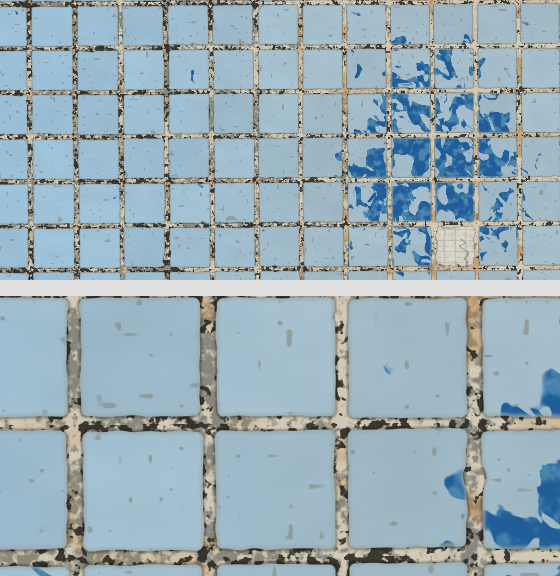
Top, the full canvas; bottom, a detail of the centre.
A Shadertoy shader for this texture:

```glsl
// Weathered wall of pale blue square tiles in dirty, speckled grout.
// A slightly bowed grid of rounded boxes gives the tiles; layered noise gives
// the grime, the rust and a splash of dark blue paint that breaks at each joint.

const vec2  PITCH       = vec2(0.1589, 0.1585);  // tile spacing, canvas height = 1
const vec2  ORIGIN      = vec2(0.107, 0.039);    // lower left corner of cell (0,0)
const float BOW         = 0.36;                  // sideways bend of the columns
const float TILE_HALF   = 0.445;                 // half tile width, in cells
const float CORNER      = 0.05;
const float JITTER      = 0.022;                 // placement error of each tile
const vec2  SPLASH_MID  = vec2(9.2, 2.4);        // paint centre, in cells
const vec2  SPLASH_SIZE = vec2(2.7, 3.1);
const vec2  BROKEN_CELL = vec2(9.0, 0.0);

const vec3 TILE_LEFT   = vec3(0.61, 0.75, 0.84);
const vec3 TILE_RIGHT  = vec3(0.64, 0.735, 0.785);
const vec3 TILE_RIM    = vec3(0.60, 0.66, 0.66);
const vec3 PAINT_DEEP  = vec3(0.13, 0.37, 0.60);
const vec3 PAINT_THIN  = vec3(0.29, 0.52, 0.68);
const vec3 GROUT_GREY  = vec3(0.53, 0.53, 0.49);
const vec3 GROUT_CREAM = vec3(0.82, 0.79, 0.71);
const vec3 GRIME       = vec3(0.17, 0.16, 0.14);
const vec3 RUST        = vec3(0.72, 0.52, 0.30);
const vec3 PLASTER     = vec3(0.83, 0.82, 0.78);

float hash(vec2 p) {
    vec3 q = fract(p.xyx * 0.1031);
    q += dot(q, q.yzx + 33.33);
    return fract((q.x + q.y) * q.z);
}

float noise(vec2 p) {
    vec2 i = floor(p), f = fract(p);
    f = f * f * (3.0 - 2.0 * f);
    return mix(mix(hash(i), hash(i + vec2(1, 0)), f.x),
               mix(hash(i + vec2(0, 1)), hash(i + vec2(1, 1)), f.x), f.y);
}

float fbm(vec2 p) {
    float sum = 0.0, amp = 0.57;
    for (int i = 0; i < 3; i++) {
        sum += amp * noise(p);
        p = mat2(1.6, 1.2, -1.2, 1.6) * p + 17.3;
        amp *= 0.5;
    }
    return sum;
}

float roundBox(vec2 p, float halfSize, float radius) {
    vec2 q = abs(p) - halfSize + radius;
    return length(max(q, 0.0)) + min(max(q.x, q.y), 0.0) - radius;
}

// Bends and tilts the regular grid a little
vec2 gridCoord(vec2 p) {
    vec2 g = (p - ORIGIN) / PITCH;
    float t = g.x / 11.0;
    return g + vec2(0.05 * (p.y - 0.5) - BOW * t * (1.0 - t), -0.03 * (p.x - 1.0));
}

vec3 groutColor(vec2 g, vec2 local) {
    float right = smoothstep(2.0, 10.0, g.x);
    float horizontal = smoothstep(-0.03, 0.03, abs(local.y) - abs(local.x));
    float body = 0.6 * fbm(g * 22.0) + 0.4 * fbm(g * 2.3 + 5.0);
    vec3 col = mix(GROUT_GREY, GROUT_CREAM, smoothstep(0.40, 0.60, body + 0.12 * right));
    // rust runs along some vertical joints
    float rust = smoothstep(0.50, 0.70, fbm(g * vec2(1.3, 2.6) + 41.0));
    col = mix(col, RUST, 0.6 * rust * (1.0 - 0.6 * horizontal) * (0.4 + 0.6 * right));
    // black specks, heavier to the left and on the ledge above each tile
    float ledge = horizontal * smoothstep(0.42, 0.47, local.y);
    float specks = 0.7 * fbm(g * 17.0 + 9.0) + 0.3 * fbm(g * 2.0 + 70.0);
    specks += 0.07 * ledge - 0.07 * right;
    return mix(col, GRIME, 0.9 * smoothstep(0.53, 0.61, specks));
}

float paintMask(vec2 g, vec2 id, vec2 seed) {
    float reach = length((g - SPLASH_MID) / SPLASH_SIZE);
    float density = smoothstep(1.12, 0.25, reach) + 0.22 * smoothstep(9.6, 8.0, g.x);
    density += 0.4 * (hash(id + 51.0) - 0.5);
    density *= smoothstep(1.15, 0.9, reach);
    // slanted, warped blobs with a new pattern on every tile
    vec2 q = mat2(0.8, -0.6, 0.6, 0.8) * g * vec2(4.6, 3.6) + seed * 30.0;
    q += 1.3 * vec2(noise(q + 3.0), noise(q + 8.0));
    float cut = mix(0.86, 0.47, clamp(density, 0.0, 1.15));
    return smoothstep(cut - 0.02, cut + 0.025, fbm(q));
}

vec3 tileColor(vec2 g, vec2 id, vec2 seed, float d) {
    vec3 col = mix(TILE_LEFT, TILE_RIGHT, smoothstep(0.0, 8.0, g.x));
    col += 0.035 * (seed.x - 0.5) + 0.04 * (fbm(g * vec2(2.0, 3.0)) - 0.5);
    // sparse dirt dots
    col = mix(col, GROUT_GREY, 0.6 * smoothstep(0.87, 0.95, noise(g * 13.0 + seed * 9.0)));
    vec3 paint = mix(PAINT_DEEP, PAINT_THIN, smoothstep(0.42, 0.72, fbm(g * 8.0 + 23.0)));
    col = mix(col, paint, paintMask(g, id, seed));
    return mix(col, TILE_RIM, 0.65 * smoothstep(-0.04, 0.0, d));
}

// Bare plaster with pressed ribs and a ragged crack
vec3 brokenColor(vec2 g, vec2 local) {
    vec2 rib = abs(fract(local * vec2(4.0, 8.0)) - 0.5);
    vec3 col = PLASTER + 0.12 * (fbm(g * 14.0) - 0.5);
    col -= 0.09 * smoothstep(0.38, 0.5, max(rib.x, rib.y));
    float crack = abs(local.x - 0.23 - 0.25 * (noise(local.yy * 7.0) - 0.5));
    return mix(col, GROUT_GREY, 0.7 * smoothstep(0.035, 0.01, crack) * step(local.y, 0.15));
}

void mainImage(out vec4 fragColor, in vec2 fragCoord) {
    vec2 g = gridCoord(fragCoord / iResolution.y);
    vec2 id = floor(g), local = fract(g) - 0.5;
    vec2 seed = vec2(hash(id + 11.0), hash(id + 37.0));
    bool broken = id == BROKEN_CELL;

    // tile outline: slight misplacement, wobble and chipped spots
    float wear = 0.02 * (noise(g * 9.0) - 0.5) + 0.04 * smoothstep(0.8, 1.0, noise(g * 5.0 + 60.0));
    if (broken) wear += 0.12 * (fbm(g * 6.0) - 0.3);
    float d = roundBox(local - JITTER * (seed - 0.5), TILE_HALF, CORNER) + wear;

    vec3 face = broken ? brokenColor(g, local) : tileColor(g, id, seed, d);
    vec3 grout = groutColor(g, local);
    grout *= 1.0 - 0.3 * smoothstep(0.03, 0.0, d);
    float aa = 0.75 / (iResolution.y * PITCH.y);
    fragColor = vec4(mix(face, grout, smoothstep(-aa, aa, d)), 1.0);
}
```
